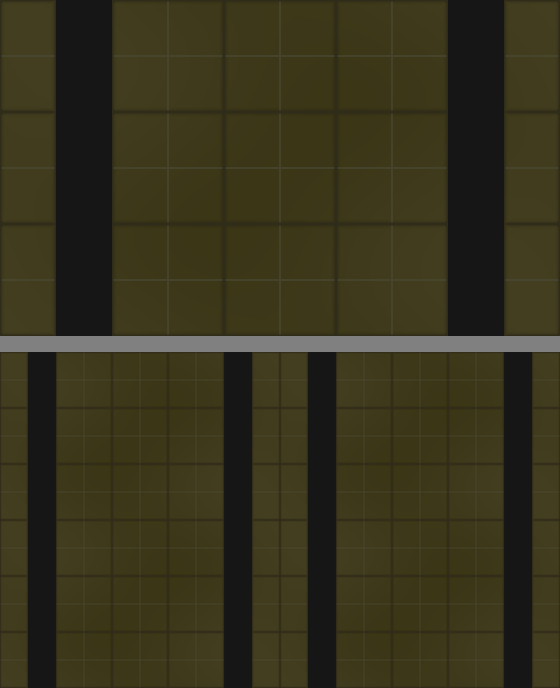
Top: one tile. Bottom: repeated 2 by 2.
Reproduce this pattern procedurally as a Shadertoy shader.

```glsl
const vec2 REPEATS = vec2(5.0, 3.0);
const float TAU = 6.2831853;

// Lengths in tile units
const float GROUT_HALF = 0.013;
const float CORNER_RADIUS = 0.025;
const float LINE_HALF = 0.0068;
const float RIM_WIDTH = 0.035;
const float RIM_DARKEN = 0.10;
const float BAND_OFFSET = 1.75;
const float BAND_HALF = 0.25;

const vec3 TILE_DARK = vec3(0.226, 0.207, 0.082);
const vec3 TILE_LIGHT = vec3(0.284, 0.264, 0.150);
const vec3 GROUT_COLOR = vec3(0.188, 0.172, 0.102);
const vec3 LINE_COLOR = vec3(0.290, 0.285, 0.215);
const vec3 BAND_COLOR = vec3(0.086);
const float LINE_OPACITY = 0.85;

float roundedBox(vec2 p, float halfSize, float radius) {
    vec2 q = abs(p) - halfSize + radius;
    return length(max(q, 0.0)) + min(max(q.x, q.y), 0.0) - radius;
}

// Coverage of the region where the signed distance is negative
float coverage(float dist, float pixel) {
    return clamp(0.5 - dist / pixel, 0.0, 1.0);
}

// Diagonal sheen, light toward two opposite corners, periodic on both axes
float sheen(vec2 uv) {
    vec2 c = cos(TAU * uv);
    vec2 s = sin(TAU * uv);
    return 0.35 + 0.21 * c.x + 0.056 * c.y - 0.17 * s.x * s.y;
}

void mainImage(out vec4 fragColor, in vec2 fragCoord) {
    vec2 uv = fragCoord / iResolution.xy;
    vec2 grid = uv * REPEATS;
    vec2 cell = fract(grid) - 0.5;
    float pixel = REPEATS.x / iResolution.x;

    // Two vertical bands, mirrored about the centre
    float fromCentre = abs(grid.x - 0.5 * REPEATS.x);
    float band = abs(fromCentre - BAND_OFFSET) - BAND_HALF;

    // Rounded tiles, trimmed beside the bands
    float tile = roundedBox(cell, 0.5 - GROUT_HALF, CORNER_RADIUS);
    tile = max(tile, GROUT_HALF - band);

    // Tile surface with a softly shaded rim
    vec3 surface = mix(TILE_DARK, TILE_LIGHT, sheen(uv));
    surface *= 1.0 - RIM_DARKEN * smoothstep(-RIM_WIDTH, 0.0, tile);

    // Thin cross through the middle of each tile
    float cross = min(abs(cell.x), abs(cell.y)) - LINE_HALF;
    surface = mix(surface, LINE_COLOR, LINE_OPACITY * coverage(cross, pixel));

    vec3 color = mix(GROUT_COLOR, surface, coverage(tile, pixel));
    color = mix(color, BAND_COLOR, coverage(band, pixel));
    fragColor = vec4(color, 1.0);
}
```
